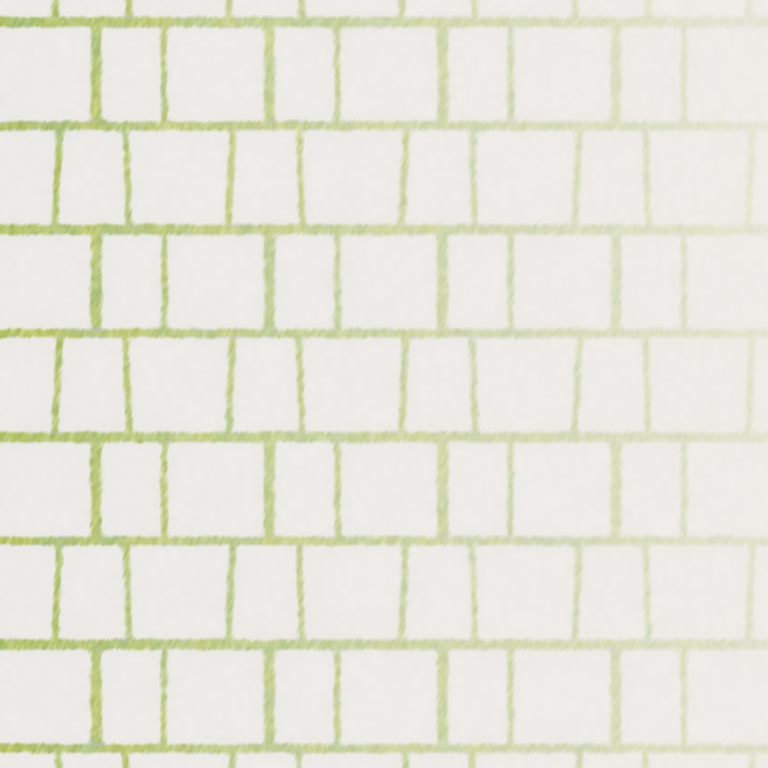
Give the GLSL for this pattern, as a three.js fragment shader.

```glsl
// Pale square and narrow pavers in staggered rows, with grassy joints fading to the right
#define PERIOD 0.2256
#define ROW_HEIGHT 0.1351
#define FIRST_ROW 0.0255
#define WIDE_JOINT 0.0069
#define THIN_JOINT 0.0043
#define BED_JOINT 0.0063
#define EDGE_WOBBLE 0.0032
#define FADE_END 0.20
#define STONE vec3(0.932, 0.922, 0.910)
#define GRASS vec3(0.695, 0.760, 0.430)
#define FLECK vec3(0.68, 0.73, 0.66)

varying vec2 vUv;

float hash(vec2 p) {
  p = fract(p * vec2(0.1031, 0.1137));
  p += dot(p, p.yx + 33.33);
  return fract((p.x + p.y) * p.x * 17.31);
}

float noise(vec2 p) {
  vec2 i = floor(p), f = fract(p);
  f = f * f * (3.0 - 2.0 * f);
  return mix(mix(hash(i), hash(i + vec2(1.0, 0.0)), f.x),
             mix(hash(i + vec2(0.0, 1.0)), hash(i + vec2(1.0, 1.0)), f.x), f.y);
}

// Distance to the nearest of a series of lines one period apart
float lineDistance(float x, float start, float period) {
  return abs(mod(x - start + 0.5 * period, period) - 0.5 * period);
}

float smoothMin(float a, float b, float k) {
  float h = max(k - abs(a - b), 0.0) / k;
  return min(a, b) - 0.25 * h * h * k;
}

// Signed distances to the upright joints (x) and the bed joints (y)
vec2 jointDistances(vec2 p) {
  float rows = (p.y - FIRST_ROW) / ROW_HEIGHT;
  float odd = mod(floor(rows), 2.0);
  float lean = (fract(rows) - 0.5) * odd;

  float start = mix(0.1252, 0.0745, odd);
  float first = lineDistance(p.x - 0.0065 * lean, start, PERIOD)
              - mix(WIDE_JOINT, THIN_JOINT, odd);
  float second = lineDistance(p.x + 0.0045 * lean, start + mix(0.0885, 0.0912, odd), PERIOD)
               - THIN_JOINT * 0.93;

  float bedParity = mod(floor(rows + 0.5), 2.0);
  float bed = lineDistance(p.y, FIRST_ROW, ROW_HEIGHT)
            - BED_JOINT * mix(0.92, 1.06, bedParity);
  return vec2(min(first, second), bed);
}

void main() {
  vec2 p = vUv;

  // Slanted blades and softer clumps of grass
  vec2 slanted = vec2(p.x - 0.45 * p.y, p.y + 0.35 * p.x);
  float blades = noise(slanted * vec2(290.0, 125.0) + 11.0);
  float tufts = noise(slanted * vec2(150.0, 90.0) + 47.0);
  float clumps = noise(p * 34.0 + 5.0);

  // Haze weakens and blurs the joints towards the upper right
  float haze = clamp(p.x + 0.16 * (p.y - 0.5) * p.x, 0.0, 1.1);
  float strength = mix(1.0, FADE_END, pow(haze, 0.85));
  float softness = mix(0.0030, 0.0048, haze);

  vec2 wander = vec2(noise(p * 60.0), noise(p * 60.0 + 91.0)) - 0.5;
  vec2 joints = jointDistances(p + 0.0018 * wander);
  float d = smoothMin(joints.x, joints.y, 0.006);
  d += EDGE_WOBBLE * (0.55 * blades + 0.45 * tufts - 0.5);
  float cover = 1.0 - smoothstep(-softness, softness, d);
  float halo = 0.07 * exp(-max(d, 0.0) * 170.0);

  // Stone with faint grain and a slightly warmer right side
  vec3 stone = STONE + vec3(0.008, 0.006, 0.001) * (haze - 0.4);
  stone += 0.010 * (noise(p * 105.0) - 0.5) + 0.006 * (noise(p * 22.0) - 0.5);

  // Grass from yellowish to cool green, with grey flecks along the bed edges
  vec3 grass = GRASS + vec3(0.035, 0.012, -0.035) * (2.0 * clumps - 1.0);
  grass += vec3(0.17, 0.14, 0.18) * (0.6 * blades + 0.4 * tufts - 0.5);
  float bedEdge = smoothstep(0.0045, 0.001, abs(joints.y));
  float flecks = bedEdge * smoothstep(0.52, 0.85, noise(p * vec2(110.0, 210.0) + 23.0));
  grass = mix(grass, FLECK, 0.65 * flecks);

  vec3 color = mix(stone, grass, strength * max(cover, halo));
  gl_FragColor = vec4(color, 1.0);
}
```
